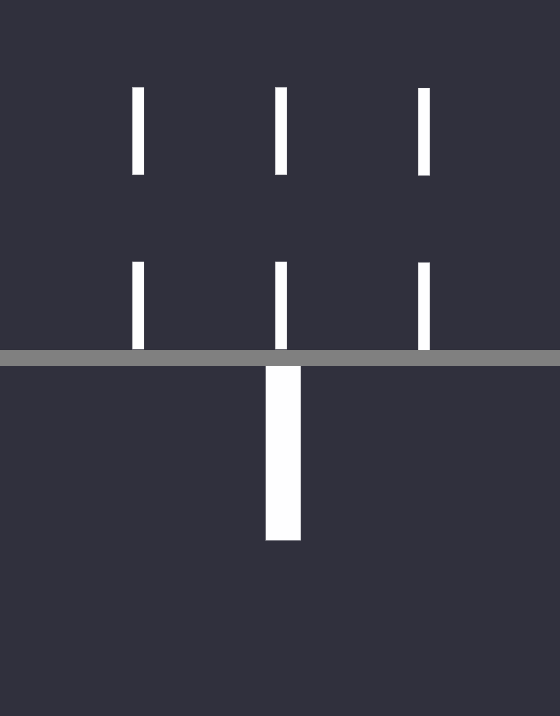
Top, the full canvas; bottom, a detail of the centre.
Write a Shadertoy shader that draws this pattern.

```glsl
float boxDistance(vec2 p, vec2 halfSize) {
    vec2 d = abs(p) - halfSize;
    return length(max(d, 0.0)) + min(max(d.x, d.y), 0.0);
}

void mainImage(out vec4 fragColor, in vec2 fragCoord) {
    float pixel = 1.0 / iResolution.y;
    vec2 p = (fragCoord - vec2(0.5 * iResolution.x, 0.0)) * pixel;

    // Three columns by two rows of dashes
    vec2 spacing = vec2(0.4083, 0.4985);
    vec2 local = p - vec2(0.0031, 0.1271);
    vec2 cell = clamp(round(local / spacing), vec2(-1.0, 0.0), vec2(1.0));
    local -= cell * spacing;

    // The right column sits slightly lower
    local.y += 0.0021 * step(0.5, cell.x);

    // Dark ground with a faint bottom edge
    vec3 asphalt = vec3(0.19, 0.19, 0.24);
    asphalt *= mix(0.9, 1.0, smoothstep(0.001, 0.003, p.y));

    float dash = boxDistance(local, vec2(0.0167, 0.125));
    float paint = clamp(0.5 - dash / pixel, 0.0, 1.0);
    fragColor = vec4(mix(asphalt, vec3(0.995, 0.995, 1.0), paint), 1.0);
}
```
